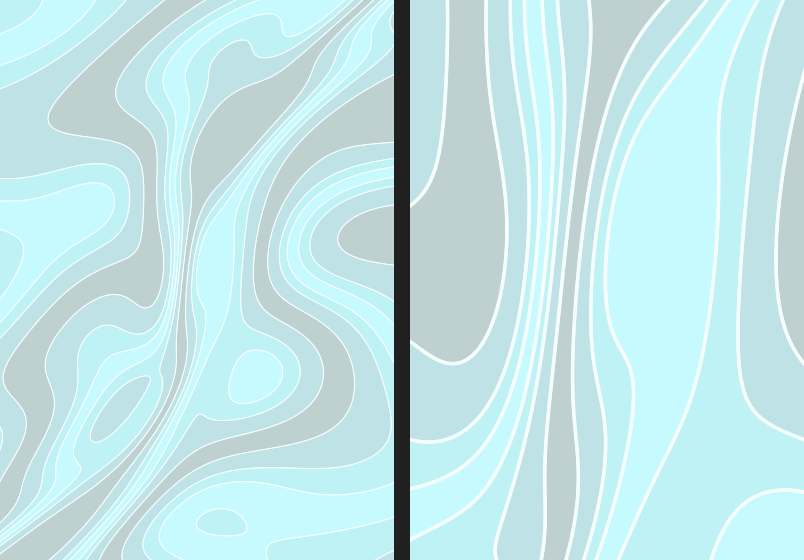
Left, the full canvas; right, a detail of the centre.
A WebGL 1 fragment shader for this background:

```glsl
precision highp float;
// Flowing marbled bands in pale aqua and grey, parted by thin white contour lines.

uniform vec2 u_resolution;

const float TAU = 6.2831853;
const float LINE_HALF_WIDTH = 0.0011;

const vec3 GREY   = vec3(0.745, 0.815, 0.815);
const vec3 MIST   = vec3(0.750, 0.888, 0.900);
const vec3 AQUA   = vec3(0.750, 0.950, 0.962);
const vec3 BRIGHT = vec3(0.780, 0.982, 1.000);
const vec3 LINE   = vec3(0.960, 0.992, 0.992);

float asinh1(float x) {
  return sign(x) * log(abs(x) + sqrt(x * x + 1.0));
}

// Signed position across the S-shaped stream, stretched close to its spine.
float acrossStream(vec2 p) {
  float spine = 0.04 + 0.6 * p.y + 0.08 * sin(TAU * p.y);
  float offCentre = p.y - 0.45;
  float tightness = 0.05 + 0.2 * offCentre * offCentre;
  return asinh1((p.x - spine) / tightness);
}

// Band phase: a ramp across the stream, bent into tongues by layered sines.
float bandPhase(vec2 p) {
  float s = acrossStream(p);
  float phase = 0.57 * s;
  phase += 0.30 * sin(0.7 * s) * cos(12.1 * (p.y - 0.06));
  phase += 0.20 * sin(2.6 * s + 9.0 * p.y + 2.8);
  phase += 0.09 * sin(3.5 * s - 17.0 * p.y + 3.5);
  return phase;
}

float triangleWave(float x) {
  return 2.0 * abs(fract(x + 0.5) - 0.5);
}

float gradientLength(vec2 p) {
  vec2 e = vec2(0.0008, 0.0);
  vec2 slope = vec2(bandPhase(p + e.xy) - bandPhase(p - e.xy),
                    bandPhase(p + e.yx) - bandPhase(p - e.yx));
  return length(slope) / (2.0 * e.x);
}

// Blends to the next band where the signed distance d turns positive.
vec3 addBand(vec3 below, vec3 above, float d, float pixel) {
  return mix(below, above, smoothstep(-0.5 * pixel, 0.5 * pixel, d));
}

float strokeMask(float d, float pixel) {
  return 1.0 - smoothstep(LINE_HALF_WIDTH - 0.5 * pixel,
                          LINE_HALF_WIDTH + 0.5 * pixel, abs(d));
}

void main() {
  float pixel = 1.0 / u_resolution.y;
  vec2 p = gl_FragCoord.xy * pixel;

  // Distances to the three contours, in units of the canvas height
  float height = triangleWave(bandPhase(p));
  float steepness = 2.0 * max(gradientLength(p), 0.25);
  vec3 d = (height - vec3(0.247, 0.623, 0.855)) / steepness;

  // Flat bands
  vec3 color = addBand(GREY, MIST, d.x, pixel);
  color = addBand(color, AQUA, d.y, pixel);
  color = addBand(color, BRIGHT, d.z, pixel);

  // White contours
  float nearest = min(abs(d.x), min(abs(d.y), abs(d.z)));
  color = mix(color, LINE, strokeMask(nearest, pixel));

  gl_FragColor = vec4(color, 1.0);
}
```
